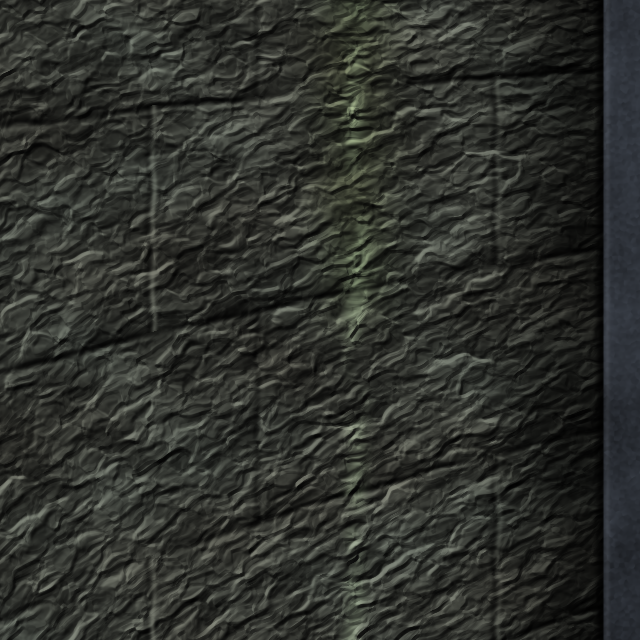
Reproduce this texture procedurally as a WebGL 2 fragment shader.

```glsl
#version 300 es
precision highp float;
// Dim rough-hewn stone wall with slanting joints, a pale mineral streak and a slate post.
uniform vec2 u_resolution;
out vec4 fragColor;

vec2 hash2(vec2 p) {
  return fract(sin(vec2(dot(p, vec2(127.1, 311.7)), dot(p, vec2(269.5, 183.3)))) * 43758.54);
}

// Cellular plates of random height and tilt, blended softly where they meet
float plates(vec2 p, float crispness) {
  vec2 cell = floor(p), f = p - cell;
  float total = 0.0, weight = 0.0;
  for (int j = -1; j <= 1; j++)
    for (int i = -1; i <= 1; i++) {
      vec2 o = vec2(i, j);
      vec2 d = o + hash2(cell + o) - f;
      vec2 h = hash2(cell + o + 57.0);
      float w = exp(-crispness * dot(d, d));
      total += w * (h.x + (h.y - 0.35) * d.y + 0.5 * (h.x - h.y) * d.x);
      weight += w;
    }
  return total / weight;
}

// Slow irregular variation, roughly -1 to 1
float layeredSines(vec2 p) {
  return 0.5 * sin(p.x + 1.7 * sin(p.y * 0.8 + 1.0))
       + 0.3 * sin(p.y * 1.9 - p.x * 0.7 + 2.0)
       + 0.2 * sin(p.x * 3.1 + p.y * 2.3);
}

// Height along the courses, which fan out more steeply toward the bottom
float courseHeight(vec2 p) {
  return p.y - p.x * (0.45 - 0.4 * p.y);
}

// Relief of the chiselled surface: irregular chips in three sizes
float chipHeight(vec2 p) {
  vec2 g = vec2(p.x, courseHeight(p) - 0.18 * p.x);
  g += vec2(0.009, 0.007) * vec2(layeredSines(g.yx * 61.0), layeredSines(g * 53.0 + 3.0));
  float height = 0.55 * plates(g * vec2(19.0, 33.0), 15.0);
  height += 0.42 * plates(g * vec2(41.0, 62.0) + 17.3, 13.0);
  return height + 0.24 * plates(g * vec2(92.0, 120.0) + 41.7, 10.0);
}

float band(float x, float width) {
  return exp(-x * x / (width * width));
}

void main() {
  vec2 uv = gl_FragCoord.xy / u_resolution;
  float patches = layeredSines(uv * vec2(11.0, 15.0));
  float blotch = plates(uv * vec2(9.0, 13.0) + 5.0, 5.0) - 0.5;
  float grain = plates(uv * 150.0, 6.0) - 0.5;

  // Raking light from above; raised chips catch more of it
  float height = chipHeight(uv);
  float relief = height - chipHeight(uv + vec2(-0.003, 0.005));
  float light = 0.188 * exp(2.1 * relief + 0.75 * (height - 0.6) + 0.14 * patches + 0.4 * blotch);
  light += 0.03 * grain;

  // Slanting bed joints: shadowed groove with a lit lower lip
  float course = (courseHeight(uv) + 0.004 * layeredSines(uv * 25.0) - 0.035) / 0.385;
  float row = floor(course);
  float bed = (course - floor(course + 0.5)) * 0.385;
  float worn = smoothstep(-0.9, 0.3, layeredSines(uv * vec2(14.0, 7.0) + 2.0));
  light *= 1.0 - 0.75 * worn * band(bed, 0.006);
  light *= 1.0 - 0.25 * band(bed - 0.012, 0.016);
  light += 0.1 * worn * band(bed + 0.011, 0.004);

  // Thin pale upright joints, staggered by row
  float upright = uv.x - 0.24 - 0.17 * mod(row + 1.0, 2.0) + 0.002 * sin(uv.y * 60.0);
  upright -= 0.54 * floor(upright / 0.54 + 0.5);
  float chalk = band(upright, 0.004) * (0.7 + 0.3 * sin(uv.y * 37.0 + 1.0));
  chalk *= mix(0.2, 1.0, mod(row, 2.0)) * (1.0 - 0.6 * uv.x);
  light *= 1.0 - 0.35 * band(upright + 0.009, 0.005);
  light += 0.26 * chalk;

  // Matt shoulder keeps the brightest edges soft
  light = max(light, 0.0);
  light /= pow(1.0 + pow(light / 0.52, 3.0), 0.333);

  // Stone tint, slightly warmer and cooler in patches
  vec3 color = light * mix(vec3(1.0, 1.01, 0.91), vec3(0.97, 1.03, 0.94), 0.5 + 0.5 * patches);

  // Broken mineral streak with a mossy halo
  float streakX = uv.x - 0.555 + 0.006 * layeredSines(uv.yy * 30.0);
  float broken = smoothstep(-0.6, 0.3, layeredSines(vec2(uv.y * 24.0, uv.x * 30.0 + 1.0)));
  float deposit = band(streakX, 0.017) * broken * smoothstep(-0.35, 0.2, relief);
  float moss = band(streakX, 0.06) * smoothstep(0.4, 0.65, uv.y + 0.06 * patches);
  color *= mix(vec3(1.0), vec3(1.0, 1.04, 0.9), moss);
  color += deposit * vec3(0.2, 0.23, 0.18);

  // Deepening shade toward the post
  color *= 1.0 - 0.6 * smoothstep(0.72, 0.93, uv.x + 0.03 * patches);
  color *= 1.0 - 0.75 * smoothstep(0.925, 0.94, uv.x);

  // Slate post with faint mottling and a lighter arris
  float mottle = layeredSines(uv * vec2(70.0, 23.0));
  vec3 post = vec3(0.16, 0.175, 0.2) * (1.0 + 0.08 * mottle + 0.25 * grain + 0.3 * blotch + 0.15 * uv.y);
  post += 0.05 * band(uv.x - 0.949, 0.004);
  color = mix(color, post, smoothstep(0.941, 0.945, uv.x));

  fragColor = vec4(clamp(color, 0.0, 1.0), 1.0);
}
```
